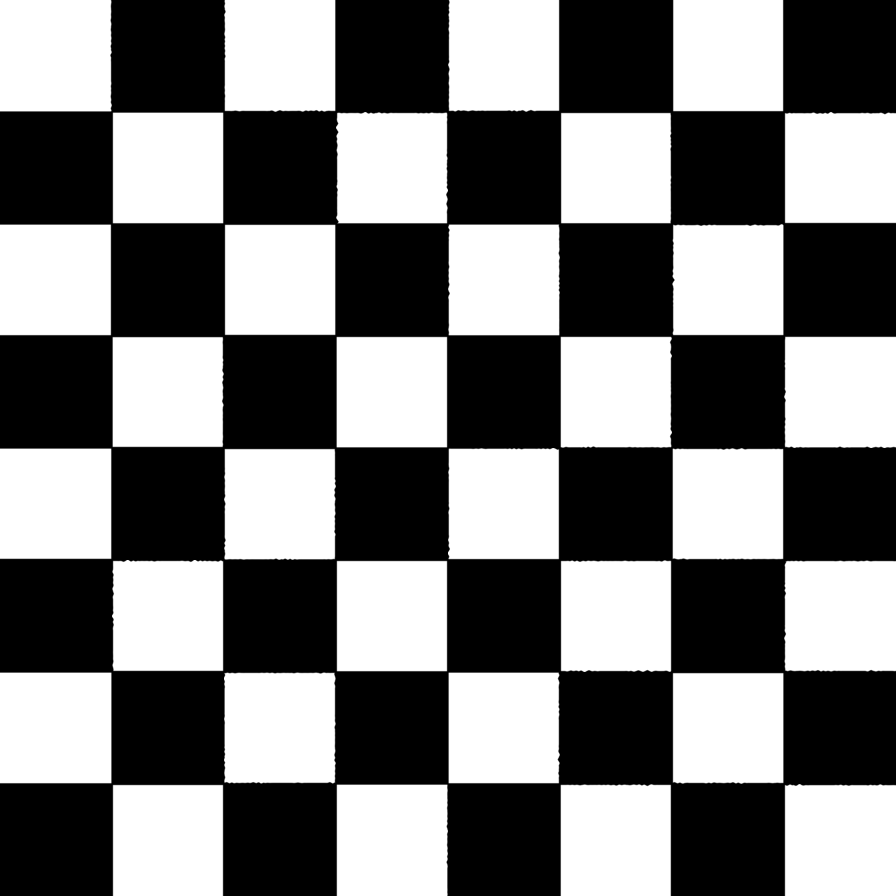
Reproduce this pattern procedurally as a three.js fragment shader.

```glsl
// An eight by eight checkerboard, black at the lower left, with slim dark seams.
// Each white square is inset from the inner grid lines by its distance to them;
// the inset varies from edge to edge, and gradient noise nibbles some edges.

#define CELLS 8.0
#define INSET 0.0010
#define INSET_SPREAD 0.0007
#define SOFTNESS 0.0010
#define WEAR_DEPTH 0.0016
#define WEAR_RATE 200.0
#define WORN_SHARE 0.35
#define BLACK vec3(0.0)
#define WHITE vec3(1.0)

varying vec2 vUv;

float hash(vec2 p) {
  vec3 q = fract(vec3(p.xyx) * 0.1031);
  q += dot(q, q.yzx + 33.33);
  return fract((q.x + q.y) * q.z);
}

// Gradient noise along one edge; the seed picks the edge.
float edgeNoise(float x, float seed) {
  float i = floor(x);
  float f = x - i;
  float a = (hash(vec2(i, seed)) * 2.0 - 1.0) * f;
  float b = (hash(vec2(i + 1.0, seed)) * 2.0 - 1.0) * (f - 1.0);
  return 2.0 * mix(a, b, f * f * f * (f * (f * 6.0 - 15.0) + 10.0));
}

// White coverage beside one grid line, at a distance from it and a place along it.
float edgeCoverage(float dist, float along, float seed) {
  float inset = INSET + INSET_SPREAD * (hash(vec2(seed, 7.0)) - 0.5);
  float worn = step(hash(vec2(seed, 19.0)), WORN_SHARE);
  float patches = smoothstep(-0.2, 0.3, edgeNoise(along * WEAR_RATE * 0.15, seed + 5.0));
  inset += WEAR_DEPTH * worn * patches * edgeNoise(along * WEAR_RATE, seed);
  return smoothstep(-SOFTNESS, SOFTNESS, dist - inset);
}

void main() {
  // Cell index and its parity: odd cells are white.
  vec2 cell = min(floor(vUv * CELLS), CELLS - 1.0);
  float isWhite = mod(cell.x + cell.y, 2.0);

  // Nearest inner grid line on each axis; the outer border has no seam.
  vec2 line = clamp(floor(vUv * CELLS + 0.5), 1.0, CELLS - 1.0);
  vec2 dist = abs(vUv - line / CELLS);

  // One seed for each side of each cell.
  float cellSeed = cell.x + cell.y * CELLS;
  vec2 seed = cellSeed * 4.0 + (line - cell) + vec2(0.0, 2.0);

  float coverage = isWhite
    * edgeCoverage(dist.x, vUv.y, seed.x)
    * edgeCoverage(dist.y, vUv.x, seed.y);
  gl_FragColor = vec4(mix(BLACK, WHITE, coverage), 1.0);
}
```
